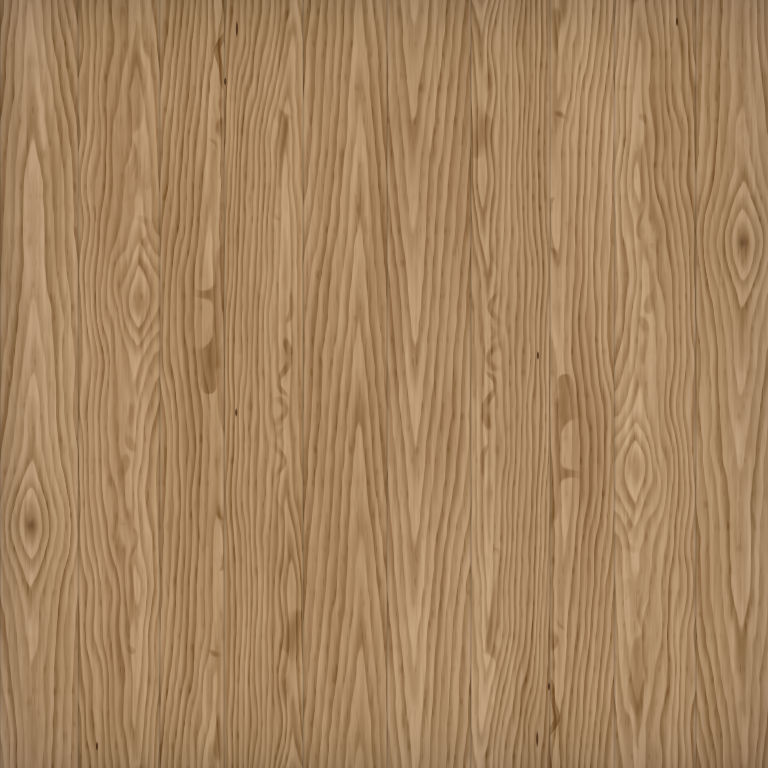
Write a Shadertoy shader that draws this texture.

```glsl
// Per plank: left edge, heart line x, knot y, growth rings per unit width
const vec4 PLANKS[5] = vec4[5](
    vec4(0.0, 0.042, 0.316, 85.0),
    vec4(0.102, 0.172, 0.62, 105.0),
    vec4(0.208, 0.279, -0.3, 100.0),
    vec4(0.292, 0.374, -0.05, 130.0),
    vec4(0.395, 0.468, -0.3, 85.0));

// Per plank: rings per unit height, waviness, brown heart stain
const vec3 FIGURE[5] = vec3[5](
    vec3(7.0, 0.8, 0.1),
    vec3(7.0, 1.7, 0.5),
    vec3(4.0, 1.2, 0.8),
    vec3(5.0, 1.5, 0.7),
    vec3(7.5, 0.5, 0.0));

float hash(vec2 p) {
    return fract(sin(dot(p, vec2(127.1, 311.7))) * 43758.55);
}

float noise(vec2 p) {
    vec2 i = floor(p), f = fract(p);
    f = f * f * (3.0 - 2.0 * f);
    return mix(mix(hash(i), hash(i + vec2(1, 0)), f.x),
               mix(hash(i + vec2(0, 1)), hash(i + vec2(1, 1)), f.x), f.y);
}

// Nested arches around the heart, closing into an eye at the knot
float growthRings(vec2 d, float across, float along) {
    float arch = sqrt(across * across * d.x * d.x + 0.15);
    float rise = sqrt(along * along * d.y * d.y + 0.1);
    return arch + rise + 2.0 * (1.0 - exp(-dot(d, d) * 300.0));
}

// Sharp on the inner side of a ring, fading outwards
float lateWood(float rings, float blur) {
    float s = fract(rings);
    float strength = 0.55 + 0.65 * hash(vec2(floor(rings), 3.0));
    return strength * smoothstep(0.0, blur, s) * (1.0 - smoothstep(blur, 0.85, s));
}

void mainImage(out vec4 fragColor, in vec2 fragCoord) {
    vec2 uv = fragCoord / iResolution.xy;
    float pixel = 1.0 / iResolution.x;

    // The right half is the left half turned around
    bool turned = uv.x > 0.504;
    vec2 p = turned ? vec2(1.008, 1.0) - uv : uv;
    int id = 0;
    for (int i = 1; i < 5; i++) if (p.x > PLANKS[i].x) id = i;
    vec4 plank = PLANKS[id];
    vec3 figure = FIGURE[id];
    float seed = float(id) * 17.0 + 5.0;

    // Warped ring pattern
    vec2 d = p - plank.yz;
    d.x += (noise(vec2(seed, p.y * 5.0)) - 0.5) * 0.012 * figure.y;
    float rings = growthRings(d, plank.w, figure.x);
    rings += (noise(p * vec2(22.0, 5.0) + seed) - 0.5) * 1.3 * figure.y;
    rings += (noise(p * vec2(60.0, 17.0) + seed) - 0.5) * 0.55 * figure.y;
    rings += (noise(p * vec2(160.0, 50.0)) - 0.5) * 0.16;
    float late = lateWood(rings + seed, max(0.14, plank.w * pixel * 1.3));

    // Long fibres, short pores and broad shading
    float fibre = noise(uv * vec2(330.0, 9.0)) * 0.6 + noise(uv * vec2(460.0, 45.0)) * 0.4;
    float pores = smoothstep(0.62, 0.95, noise(uv * vec2(420.0, 70.0) + 31.0));
    float shade = noise(uv * vec2(26.0, 2.5) + 9.0) * 0.6 + noise(uv * vec2(70.0, 7.0)) * 0.4;
    float tone = 0.25 + 0.55 * late + 0.34 * (fibre - 0.5) + 0.4 * (shade - 0.5);
    tone += pores * (0.06 + 0.2 * late);

    // Pale heart with brown streaks
    float heart = exp(-d.x * d.x * 6000.0);
    float streak = noise(p * vec2(75.0, 11.0) + seed + 2.0 * noise(p * 30.0));
    tone -= 0.13 * heart;
    tone += figure.z * heart * smoothstep(0.6, 0.82, streak) * 0.75;

    vec3 color = mix(vec3(0.775, 0.645, 0.505), vec3(0.53, 0.39, 0.24), clamp(tone, -0.15, 1.35));

    // Each plank leans slightly to pink or yellow
    float tint = hash(vec2(seed, turned ? 2.0 : 1.0)) - 0.5;
    color *= 1.0 + tint * vec3(0.02, 0.035, 0.09);

    // Knot core
    if (id == 0) {
        vec2 q = d / vec2(0.005, 0.009);
        color = mix(color, vec3(0.38, 0.25, 0.14), 0.75 * exp(-dot(q, q)));
    }

    // Scattered dark pitch marks
    vec2 grid = p * vec2(50.0, 16.0);
    vec2 cell = floor(grid);
    vec2 spot = fract(grid) - 0.3 - 0.4 * vec2(hash(cell + 4.0), hash(cell + 8.0));
    float mark = 1.0 - smoothstep(0.4, 1.0, length(spot / vec2(0.1, 0.1 + 0.12 * hash(cell))));
    color = mix(color, vec3(0.27, 0.16, 0.08), 0.8 * mark * step(0.975, hash(cell + 20.0)));

    // Seams between planks and darker canvas borders
    float right = id < 4 ? PLANKS[min(id + 1, 4)].x : 0.504;
    float seam = min(abs(p.x - plank.x), abs(right - p.x));
    color *= 1.0 - 0.16 * (1.0 - smoothstep(0.0, 0.0025, seam));
    vec2 border = min(uv, 1.0 - uv);
    color *= 1.0 - 0.1 * exp(-border.x * 25.0) - 0.12 * exp(-border.y * 18.0);

    fragColor = vec4(color, 1.0);
}
```
